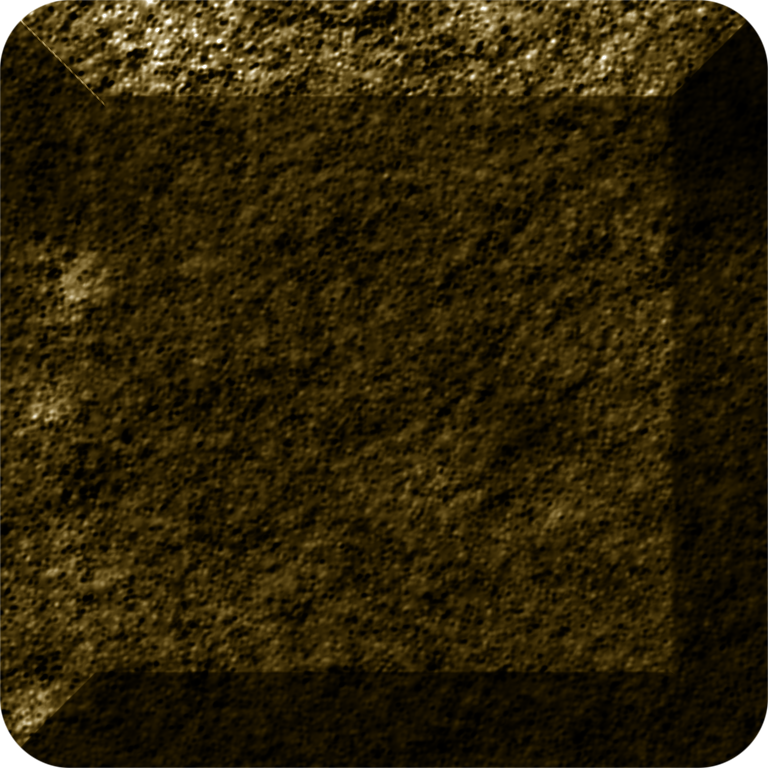
This texture is drawn by a Shadertoy shader. Its source:

```glsl
const float BEVEL = 0.125;
const float CORNER_RADIUS = 0.092;
const float PANEL_LIGHT = 0.160;
const float TOP_LIGHT = 0.335;
const float LEFT_LIGHT = 0.165;
const float RIGHT_LIGHT = 0.064;
const float BOTTOM_LIGHT = 0.062;
const float CONTRAST = 0.80;
const float BEVEL_CONTRAST = 0.92;
const float SHADOW_SOFTNESS = 0.08;
const float SEAM_LIGHT = 0.40;
const float BASE_FREQUENCY = 8.0;
const float LACUNARITY = 2.1;
const float SLOPE_SHARE = 0.75;
const float HEIGHT_SHARE = 1.15;
const int OCTAVES = 5;
const float WEIGHTS[OCTAVES] = float[](0.14, 0.19, 0.27, 0.46, 0.58);
const vec2 LIGHT_DIR = vec2(-0.6, 0.8);
const mat2 TURN = mat2(0.8, 0.6, -0.6, 0.8);
const vec3 BACKGROUND = vec3(1.0);

// Broad tonal patches: centre, radius, exposure gain
const int PATCHES = 12;
const vec4 PATCH[PATCHES] = vec4[](
    vec4(0.07, 0.81, 0.130, -0.65),
    vec4(0.09, 0.63, 0.050, 0.75),
    vec4(0.06, 0.47, 0.045, 0.60),
    vec4(0.08, 0.24, 0.090, 0.45),
    vec4(0.20, 0.95, 0.110, 0.45),
    vec4(0.97, 0.86, 0.110, -1.00),
    vec4(0.96, 0.57, 0.140, 0.70),
    vec4(0.68, 0.44, 0.055, -0.60),
    vec4(0.57, 0.37, 0.035, 0.50),
    vec4(0.71, 0.36, 0.055, 0.35),
    vec4(0.25, 0.20, 0.100, 0.30),
    vec4(0.04, 0.07, 0.045, 0.70));

vec3 hash3(vec2 cell) {
    vec3 h = fract(cell.xyx * vec3(0.1031, 0.1030, 0.0973));
    h += dot(h, h.yxz + 33.33);
    return fract((h.xxy + h.yzz) * h.zyx);
}

// Shading of scattered cellular bumps: lit slopes plus pale crests and dark pits
float bumpShade(vec2 p, vec2 lightDir) {
    vec2 cell = floor(p);
    float slope = 0.0;
    float height = 0.0;
    for (int y = -1; y <= 1; y++) {
        for (int x = -1; x <= 1; x++) {
            vec2 id = cell + vec2(x, y);
            vec3 rnd = hash3(id);
            vec2 d = p - id - rnd.xy;
            float falloff = max(0.0, 1.0 - dot(d, d));
            float bump = (rnd.z * 2.0 - 1.0) * falloff * falloff;
            slope += 6.0 * bump * dot(d, lightDir);
            height += bump * falloff;
        }
    }
    return SLOPE_SHARE * slope + HEIGHT_SHARE * height;
}

// Each octave is turned so that no cell grid shows through
float rockShade(vec2 p) {
    float total = 0.0;
    vec2 q = p * BASE_FREQUENCY;
    vec2 lightDir = LIGHT_DIR;
    for (int i = 0; i < OCTAVES; i++) {
        total += WEIGHTS[i] * bumpShade(q + 137.3 * float(i + 1), lightDir);
        q = TURN * q * LACUNARITY;
        lightDir = TURN * lightDir;
    }
    return total;
}

float patchExposure(vec2 p) {
    float exposure = 0.0;
    for (int i = 0; i < PATCHES; i++) {
        vec2 d = (p - PATCH[i].xy) / PATCH[i].z;
        exposure += PATCH[i].w * exp(-dot(d, d));
    }
    return exposure;
}

float roundedBox(vec2 p, vec2 halfSize, float radius) {
    vec2 q = abs(p) - halfSize + radius;
    return length(max(q, 0.0)) + min(max(q.x, q.y), 0.0) - radius;
}

// Near black through umber and ochre to cream
vec3 stoneColor(float light) {
    float r = clamp(light, 0.0, 1.0);
    return r * vec3(1.0, 0.66 + 0.34 * r, clamp(1.15 * r - 0.17, 0.0, 1.0));
}

void mainImage(out vec4 fragColor, in vec2 fragCoord) {
    vec2 uv = fragCoord / iResolution.xy;
    vec2 centered = uv - 0.5;
    float pixel = 1.0 / min(iResolution.x, iResolution.y);
    float soft = max(pixel, 0.002);

    // Four bevel faces meeting along the diagonals
    float side = smoothstep(-soft, soft, abs(centered.x) - abs(centered.y));
    float vertical = mix(BOTTOM_LIGHT, TOP_LIGHT, step(0.0, centered.y));
    float horizontal = mix(LEFT_LIGHT, RIGHT_LIGHT, step(0.0, centered.x));
    float faceLight = mix(vertical, horizontal, side);

    // Flat panel, with softer edges at the sides
    float inset = 0.5 - max(abs(centered.x), abs(centered.y));
    float edgeSoft = mix(soft, 0.006, side);
    float panel = smoothstep(-edgeSoft, edgeSoft, inset - BEVEL);
    float light = mix(faceLight, PANEL_LIGHT, panel);

    // Grain with rounded-off shadows, then broad tonal changes
    float grain = 1.0 + mix(BEVEL_CONTRAST, CONTRAST, panel) * rockShade(uv);
    light *= 0.5 * (grain + sqrt(grain * grain + SHADOW_SOFTNESS)) * exp(patchExposure(uv));

    // Fine lit seam on the upper left diagonal
    float across = abs(uv.x + uv.y - 1.0) * 0.7071;
    float seam = 1.0 - smoothstep(0.3 * pixel, 0.3 * pixel + max(pixel, 0.001), across);
    seam *= smoothstep(0.020, 0.028, uv.x) * (1.0 - smoothstep(0.134, 0.139, uv.x));
    light += SEAM_LIGHT * seam * (0.7 + 0.3 * sin(uv.x * 900.0));

    float outside = smoothstep(-pixel, pixel, roundedBox(centered, vec2(0.5), CORNER_RADIUS));
    fragColor = vec4(mix(stoneColor(light), BACKGROUND, outside), 1.0);
}
```
